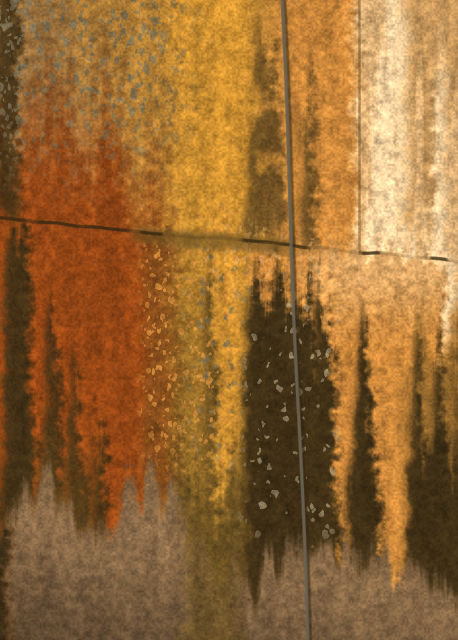
A WebGL 2 fragment shader for this texture:

```glsl
#version 300 es
precision highp float;
// Weathered concrete wall: rust, gold and dark run-off stains, lichen, a seam and a cable.
uniform vec2 u_resolution;
out vec4 fragColor;

#define DARK vec3(.25, .187, .085)
#define RUST vec3(.595, .28, .085)
#define GOLD vec3(.81, .565, .19)
#define ORANGE vec3(.8, .53, .23)
#define CREAM vec3(.96, .82, .62)
#define TAN vec3(.69, .5, .27)
#define OLIVE vec3(.41, .31, .13)
#define DUST vec3(.52, .4, .27)
#define GREY vec3(.47, .43, .33)
#define GRAIN .34
#define JAGGED .26

float hash(vec2 p) {
  vec3 q = fract(p.xyx * vec3(.1031, .103, .0973));
  q += dot(q, q.yzx + 33.33);
  return fract((q.x + q.y) * q.z);
}

float noise(vec2 p) {
  vec2 i = floor(p), f = fract(p);
  f = f * f * (3. - 2. * f);
  return mix(mix(hash(i), hash(i + vec2(1, 0)), f.x),
             mix(hash(i + vec2(0, 1)), hash(i + vec2(1, 1)), f.x), f.y);
}

float fbm(vec2 p) {
  float sum = 0., amp = .5;
  for (int i = 0; i < 5; i++) {
    sum += amp * noise(p);
    p = mat2(1.6, 1.2, -1.2, 1.6) * p + 7.3;
    amp *= .5;
  }
  return sum;
}

float ramp(float a, float b, float v) { return smoothstep(a, b, v); }
float line(float d, float w) { return 1. - ramp(w * .3, w, abs(d)); }

// Soft window between a and b
float band(float v, float a, float b, float soft) {
  return ramp(a - soft, a + soft, v) * (1. - ramp(b - soft, b + soft, v));
}

// Vertical run; positive taper narrows it upwards, negative downwards
float run(vec2 q, float x, float w, float low, float high, float taper) {
  float t = clamp((q.y - low) / (high - low), 0., 1.);
  w *= 1. - max(taper, 0.) * t + min(taper, 0.) * (1. - t);
  return (1. - ramp(-.014, .014, abs(q.x - x) - w)) * band(q.y, low, high, .04);
}

// Scattered irregular flecks, one per grid cell
float flecks(vec2 p, float scale, float density) {
  vec2 g = p * vec2(scale, scale * .75);
  g += .5 * vec2(noise(g * 2.1), noise(g * 2.1 + 19.));
  float mask = 0.;
  for (int k = 0; k < 9; k++) {
    vec2 c = floor(g) + vec2(k % 3 - 1, k / 3 - 1);
    vec2 centre = c + vec2(hash(c + 3.1), hash(c + 8.7));
    float r = mix(.12, .42, hash(c + 15.3)) * step(hash(c + 41.9), density);
    mask = max(mask, 1. - ramp(r - .1, r + .02, length(g - centre)));
  }
  return mask;
}

void main() {
  vec2 uv = gl_FragCoord.xy / u_resolution, p = uv * vec2(.715, 1);
  float streak = fbm(p * vec2(55, 4)), blotch = fbm(p * 24. + 5.), fine = fbm(p * 95.);
  vec2 q = uv + vec2((blotch - .5) * .035 + (fine - .5) * .03,
                     (streak - .5) * JAGGED + (fine - .5) * .08);
  vec2 e = vec2(q.x, uv.y + (fine - .5) * .05);
  float seam = .659 - .067 * uv.x + (noise(vec2(uv.x * 24., 2)) - .5) * .004;
  float above = ramp(-.012, .012, e.y - seam);

  // Upper slab, left to right
  vec3 top = mix(mix(RUST, TAN * .86, ramp(.68, .93, q.y)), mix(GOLD, TAN, .4) * .92,
                 ramp(.15, .36, q.x + (q.y - .8) * .55));
  top = mix(top, GOLD, band(q.x, .37, .55, .05));
  top = mix(top, ORANGE, ramp(.53, .66, q.x));
  top = mix(top, DARK * 1.4, .75 * run(q, .585, .055, .6, .93, .75) * ramp(.3, .5, blotch));
  top = mix(top, DARK * 1.4, .75 * run(q, .668, .026, .58, .83, .6));
  top = mix(top, CREAM, ramp(.755, .8, q.x) * (.65 + .35 * ramp(.35, .5, streak)));
  top = mix(top, TAN, .8 * ramp(.86, .91, q.x) * ramp(.28, .48, streak) * ramp(.58, .72, q.y));
  top = mix(top, CREAM, run(e, .958, .014, .55, .88, .3));
  top = mix(top, DARK, .85 * run(q, .018, .026, .6, 1.3, .35));

  // Lower slab, left to right
  vec3 low = mix(RUST, mix(RUST, OLIVE, .45), ramp(.29, .34, q.x));
  low = mix(low, mix(GOLD, OLIVE, .5 - .3 * ramp(.45, .6, uv.y)), ramp(.35, .41, q.x));
  low = mix(low, GOLD, run(q, .497, .04, .24, .85, -.4));
  low = mix(low, OLIVE * .85, .65 * run(q, .458, .014, .1, .53, .3));
  low = mix(low, OLIVE, band(q.x, .37, .54, .02) * (1. - ramp(.14, .32, q.y)));
  low = mix(low, ORANGE, ramp(.53, .56, q.x));
  low = mix(low, mix(CREAM, ORANGE, .55), ramp(.6, .8, q.x) * ramp(.45, .59, e.y));
  low = mix(low, OLIVE, .6 * ramp(.85, .93, q.x) * (1. - ramp(.38, .52, q.y)));
  low = mix(low, DARK, run(q, .615, .085, -.3, .565, .1));
  low = mix(low, DARK, run(q, .705, .07, -.3, .59, .85));
  low = mix(low, DARK, run(q, .79, .072, -.3, .5, .9));
  low = mix(low, DARK, run(q, .96, .11, -.3, .3, .5));
  for (float k = 0.; k < 3.; k++) {
    low = mix(low, DARK, .85 * run(q, .91 + .046 * k, .022, 0., .4 + .08 * mod(k, 2.), .7));
    low = mix(low, DARK, .85 * run(q, .115 + .052 * k, .025, .13, .49 - .09 * k, .7));
  }
  low = mix(low, OLIVE * .8, .6 * band(q.x, .02, .21, .03) * (1. - ramp(.24, .38, q.y)));
  low = mix(low, CREAM, run(e, .98, .016, .47, .63, -.4));
  low = mix(low, DARK, .95 * run(q, .04, .034, .18, .65, .3));
  low = mix(low, DARK, run(q, 0., .02, -.3, .2, 0.));

  // Bare dusty foot of the wall
  float foot = mix(.205 + .035 * cos(uv.x * 26. - 2.4),
                   .075 + .065 * exp(-pow(abs(uv.x - .73) / .14, 2.)), ramp(.36, .55, uv.x));
  float bare = 1. - ramp(-.025, .03, e.y + (streak - .5) * .16 - foot);
  bare *= (1. - .7 * band(q.x, .4, .53, .025)) * ramp(0., .035, q.x);
  low = mix(low, DUST * mix(.74, 1.06, ramp(0., .22, uv.y + uv.x * .14)), bare);
  vec3 col = mix(low, top, above);

  // Lichen: grey at upper left, golden in the middle, pale on dark stains and along the seam
  float zone = above * (1. - ramp(.28, .5, uv.x)) * ramp(.64, .88, uv.y);
  col = mix(col, GREY, zone * .8 * max(flecks(p, 62., .65), flecks(p + 4., 110., .55)));
  zone = band(uv.x, .31, .52, .03) * band(uv.y, .28, .65, .06);
  col = mix(col, ORANGE, zone * .8 * flecks(p + 9., 100., .75));
  col = mix(col, GREY, zone * .75 * ramp(.36, .48, uv.x) * flecks(p + 2., 75., .38));
  zone = band(uv.x, .53, .74, .025) * band(uv.y, .15, .57, .06);
  col = mix(col, mix(GREY, CREAM, .2), zone * .8 * flecks(p + 6., 85., .3));
  float d = uv.y - seam;
  zone = exp(-pow(abs(d + .02) / .045, 2.)) * ramp(.25, .6, uv.x);
  col = mix(col, mix(ORANGE, CREAM, .4), zone * .75 * flecks(p + 13., 90., .8));

  // Grain
  col *= 1. + GRAIN * ((fine - .48) * 1.4 + (noise(p * 330.) - .5) * .65 + (streak - .48) * .7);

  // Seam, hairline joint and cable
  col = mix(col, OLIVE, .6 * line(d + .004, .02) * band(uv.x, .29, .64, .03));
  col = mix(col, DARK * .8, line(d, .004) * (.2 + .6 * ramp(.3, .6, noise(p * 38.))));
  col = mix(col, DARK, .4 * line(uv.x - .785, .004) * step(0., d));
  float cable = uv.x - .672 + .057 * uv.y - .002 * sin(uv.y * 9.);
  col = mix(col, DARK * .8, .6 * line(cable - .004, .008));
  col = mix(col, vec3(.42, .39, .33), .9 * line(cable, .0055));
  fragColor = vec4(clamp(col, 0., 1.), 1);
}
```
